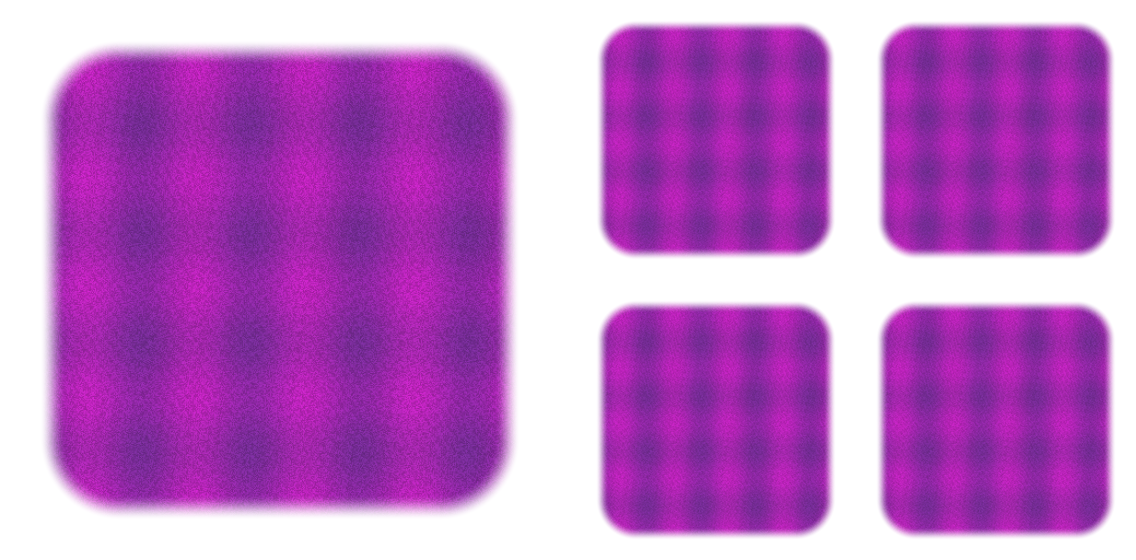
Left: one tile. Right: repeated 2 by 2.
A Shadertoy shader for this pattern:

```glsl
// A soft-edged, rounded purple panel on white, shaded by a 4 by 4 array of
// dark violet pools. Two cosine waves tint the panel, a rounded-box distance
// fades its rim, and wrapping grain roughens the colour.

const float TAU = 6.2831853;

const vec3 PAPER = vec3(1.0);
const vec3 BASE = vec3(0.595, 0.152, 0.655);      // mean panel colour
const vec3 TINT_X = vec3(0.092, -0.010, 0.045);   // swing across the columns
const vec3 TINT_Y = vec3(0.050, -0.008, 0.030);   // swing along the columns

const float HALF_SIZE = 0.403;                    // panel half width
const float CORNER = 0.117;                       // corner radius
const float FADE_IN = -0.020;                     // rim is solid inside this
const float FADE_OUT = 0.026;                     // rim is gone beyond this

const vec2 PITCH = vec2(0.1947, 0.1950);          // spacing of the pools
const vec2 FIRST_POOL = vec2(0.2535, 0.1930);     // lower left pool centre

const float GRAIN_CELLS = 512.0;                  // grain cells per canvas side
const float GRAIN_AMOUNT = 0.30;                  // full range of brightness

float hash(vec2 cell) {
    return fract(sin(dot(cell, vec2(12.9898, 78.233))) * 43758.5453);
}

// Value noise on a lattice that wraps at the canvas edges
float wrappedGrain(vec2 uv) {
    vec2 p = uv * GRAIN_CELLS - 0.5;
    vec2 cell = floor(p);
    vec2 f = smoothstep(0.0, 1.0, p - cell);
    vec2 a = mod(cell, GRAIN_CELLS);
    vec2 b = mod(cell + 1.0, GRAIN_CELLS);
    float low = mix(hash(a), hash(vec2(b.x, a.y)), f.x);
    float high = mix(hash(vec2(a.x, b.y)), hash(b), f.x);
    return mix(low, high, f.y);
}

float roundedBox(vec2 p, float halfSize, float radius) {
    vec2 q = abs(p) - halfSize + radius;
    return length(max(q, 0.0)) + min(max(q.x, q.y), 0.0) - radius;
}

// Darkest where both waves reach their trough
vec3 panelColour(vec2 uv) {
    vec2 wave = -cos(TAU * (uv - FIRST_POOL) / PITCH);
    return BASE + TINT_X * wave.x + TINT_Y * wave.y;
}

void mainImage(out vec4 fragColor, in vec2 fragCoord) {
    vec2 uv = fragCoord / iResolution.xy;

    // Shaded and grained panel
    float grain = 1.0 + GRAIN_AMOUNT * (wrappedGrain(uv) - 0.5);
    vec3 panel = panelColour(uv) * grain;

    // Blurred rim over the plain margin
    float rim = roundedBox(uv - 0.5, HALF_SIZE, CORNER);
    float coverage = 1.0 - smoothstep(FADE_IN, FADE_OUT, rim);

    fragColor = vec4(mix(PAPER, panel, coverage), 1.0);
}
```
